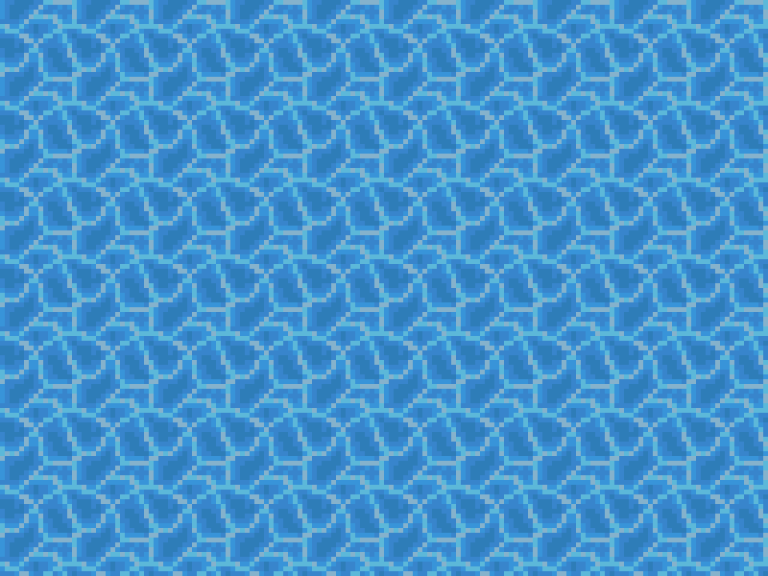
Reproduce this texture procedurally as a Shadertoy shader.

```glsl
// Blocky pixel-art water: a 16 x 16 texel tile of pale ripple lines over blue cells.

const float TILE = 16.0;

// Corners of the ripple web, in texels from the tile's upper left
const vec2 NODES[11] = vec2[11](
    vec2(0.5, 14.5), vec2(3.5, 14.5), vec2(7.5, 9.5), vec2(3.5, 6.5),
    vec2(15.5, 5.5), vec2(15.5, 0.5), vec2(12.5, 5.5), vec2(9.5, 0.5),
    vec2(6.5, 3.5), vec2(11.5, 3.5), vec2(14.5, 10.5));

// Pairs of corners joined by a ripple
const ivec2 LINKS[16] = ivec2[16](
    ivec2(0, 1), ivec2(1, 2), ivec2(2, 3), ivec2(3, 4),
    ivec2(4, 5), ivec2(5, 0), ivec2(2, 6), ivec2(6, 4),
    ivec2(6, 10), ivec2(10, 0), ivec2(3, 8), ivec2(8, 7),
    ivec2(7, 5), ivec2(8, 9), ivec2(9, 6), ivec2(2, 7));

float hash(vec2 p) {
    vec3 q = fract(p.xyx * vec3(0.1031, 0.1030, 0.0973));
    q += dot(q, q.yzx + 33.33);
    return fract((q.x + q.y) * q.z);
}

// Shortest offset on the repeating tile
vec2 wrapOffset(vec2 v) {
    return v - TILE * floor(v / TILE + 0.5);
}

vec3 texelColor(vec2 texel) {
    texel = mod(texel, TILE);
    vec2 center = texel + 0.5;
    float nearest = TILE;
    float onLine = 0.0;
    float grayChance = 0.0;

    // Distance to the web, and one-texel stepped lines
    for (int i = 0; i < 16; i++) {
        vec2 a = NODES[LINKS[i].x];
        vec2 span = wrapOffset(NODES[LINKS[i].y] - a);
        vec2 offset = wrapOffset(center - a - 0.5 * span);
        float along = clamp(dot(offset, span) / dot(span, span), -0.5, 0.5);
        float dist = length(offset - span * along);
        vec2 extent = abs(span);
        float major = max(extent.x, extent.y);
        nearest = min(nearest, dist);
        if (dist * length(span) < 0.51 * major) {
            onLine = 1.0;
            float diagonal = step(0.5, min(extent.x, extent.y) / major);
            grayChance = max(grayChance, mix(0.2, 0.55, diagonal));
        }
    }

    // Cells darken toward their middles in short horizontal dashes
    float grain = mix(hash(texel + 7.0), hash(floor(texel * vec2(0.5, 1.0)) + 41.0), 0.6);
    float depth = nearest + 1.3 * (grain - 0.5);
    vec3 water = mix(vec3(0.22, 0.58, 0.85), vec3(0.22, 0.52, 0.80), step(1.05, depth));
    water = mix(water, vec3(0.18, 0.49, 0.72), step(2.05, depth));

    // Ripples alternate between cyan and worn gray
    float worn = step(hash(texel + 19.0), grayChance);
    vec3 ripple = mix(vec3(0.36, 0.72, 0.85), vec3(0.52, 0.70, 0.80), worn);
    return mix(water, ripple, onLine);
}

void mainImage(out vec4 fragColor, in vec2 fragCoord) {
    // 7.5 tiles down, and 10 across at 4:3, counted from the upper left
    float texelsPerPixel = 7.5 * TILE / iResolution.y;
    vec2 p = vec2(fragCoord.x, iResolution.y - fragCoord.y) * texelsPerPixel - 0.5;

    // Box-filter the borders between neighboring texels
    vec2 base = floor(p);
    vec2 blend = clamp((p - base - 0.5) / texelsPerPixel + 0.5, 0.0, 1.0);
    vec3 upper = mix(texelColor(base), texelColor(base + vec2(1.0, 0.0)), blend.x);
    vec3 lower = mix(texelColor(base + vec2(0.0, 1.0)), texelColor(base + 1.0), blend.x);
    fragColor = vec4(mix(upper, lower, blend.y), 1.0);
}
```
